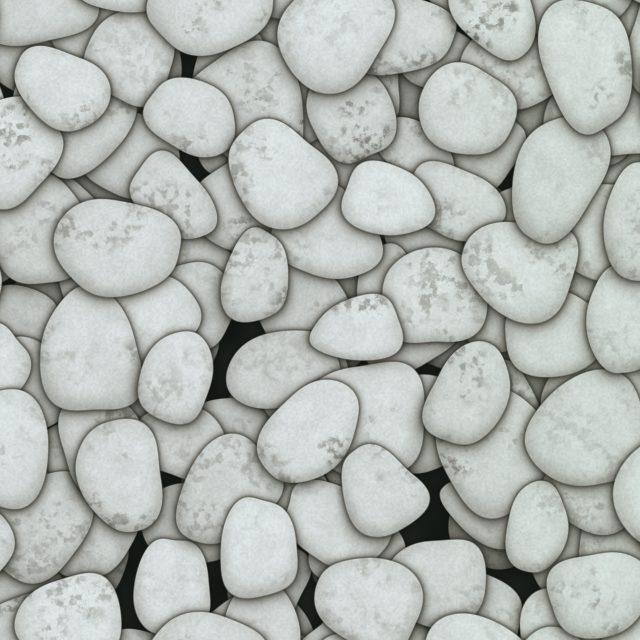
Reproduce this texture procedurally as a WebGL 2 fragment shader.

```glsl
#version 300 es
precision highp float;
// A bed of smooth pale pebbles, heaped in five staggered layers.
// Each layer is a jittered grid of rounded stones painted bottom to top;
// every stone darkens what lies beneath it, and one ramp colours the tone.

uniform vec2 u_resolution;
out vec4 outColor;

const float CELL = 0.19;
const vec2 LIGHT = vec2(0.24, 0.97);

vec3 hash3(vec2 p) {
    vec3 h = fract(vec3(p.xyx) * vec3(0.1031, 0.1030, 0.0973));
    h += dot(h, h.yzx + 33.33);
    return fract((h.xxy + h.yzz) * h.zyx);
}

mat2 rotation(float a) {
    float c = cos(a), s = sin(a);
    return mat2(c, s, -s, c);
}

float valueNoise(vec2 p) {
    vec2 i = floor(p), f = fract(p);
    f = f * f * (3.0 - 2.0 * f);
    float low = mix(hash3(i).x, hash3(i + vec2(1, 0)).x, f.x);
    float high = mix(hash3(i + vec2(0, 1)).x, hash3(i + vec2(1, 1)).x, f.x);
    return mix(low, high, f.y);
}

float fbm(vec2 p) {
    float sum = 0.0, amp = 0.53;
    for (int i = 0; i < 4; i++) {
        sum += amp * valueNoise(p);
        p = rotation(0.6) * p * 2.05 + 7.3;
        amp *= 0.5;
    }
    return sum;
}

// Radial field of a rounded, slightly egg-shaped stone: 1 on its outline.
float stoneField(vec2 p, vec2 axes, vec3 rnd) {
    vec2 q = p / axes;
    q.y *= 1.0 + 0.5 * (rnd.x - 0.5) * q.x;
    float n = mix(2.0, 2.7, rnd.y);
    float f = pow(pow(abs(q.x), n) + pow(abs(q.y), n), 1.0 / n);
    float a = atan(q.y, q.x + 1e-5);
    float wobble = 0.045 * cos(3.0 * a + 6.28 * rnd.z) + 0.018 * cos(5.0 * a + 19.0 * rnd.x);
    return max(f / (1.0 + wobble), 0.001);
}

// Mineral stains, soft mottling and fine grain, as an offset of the tone.
float surfaceTone(vec2 p, vec2 seed, float stain) {
    vec2 s = p + seed;
    float patches = smoothstep(0.46, 0.72, fbm(s * 18.0));
    float flecks = smoothstep(0.42, 0.72, fbm(s * 105.0 + 31.0));
    float mottle = fbm(s * 40.0 + 11.0) - 0.5;
    float grain = valueNoise(s * 330.0) - 0.5;
    return 0.09 * mottle + 0.06 * grain - patches * flecks * mix(0.08, 0.34, stain * stain);
}

// Soft light from above: a flat bright top rolling off to a darker lower rim.
float domeTone(float f, float facing) {
    float rim = smoothstep(0.5, 1.08, f);
    return 0.02 * facing * f - rim * rim * (0.14 - 0.10 * facing);
}

// Paints one layer of stones over the tone beneath it.
float paintLayer(float tone, vec2 uv, float layer, vec2 shift, vec2 sizes, float base, float edge) {
    mat2 tilt = rotation(0.43);
    vec2 grid = tilt * uv / CELL + shift;
    vec2 home = floor(grid);
    for (int y = -1; y <= 1; y++)
    for (int x = -1; x <= 1; x++) {
        vec2 id = home + vec2(x, y);
        vec3 place = hash3(id + 57.0 * layer + 11.0);
        vec3 form = hash3(id + 83.0 * layer + 205.0);
        vec3 look = hash3(id + 39.0 * layer + 411.0);

        vec2 center = id + 0.5 + 0.4 * (place.xy - 0.5);
        vec2 p = ((grid - center) * CELL) * tilt;
        float major = mix(sizes.x, sizes.y, place.z);
        vec2 axes = major * vec2(1.0, mix(0.64, 0.94, look.x));
        float f = stoneField(rotation(6.28 * look.y) * p, axes, form);
        float dist = length(p) * (1.0 - 1.0 / f);
        float facing = dot(p, LIGHT) / max(length(p), 1e-4);

        // Contact shadow: a narrow dark crease, wider on the lower side
        float reach = mix(0.0085, 0.0035, 0.5 + 0.5 * facing);
        tone *= 1.0 - 0.72 * exp(-max(dist, 0.0) / reach);

        if (dist < edge) {
            float stone = base + 0.06 * (look.z - 0.5) + domeTone(f, facing);
            stone += surfaceTone(p, 3.0 * form.xy + 2.0 * layer, form.z);
            tone = mix(tone, stone, smoothstep(edge, -edge, dist));
        }
    }
    return tone;
}

// Green-black shadows through warm greys to a cool off-white.
vec3 stoneRamp(float t) {
    t = clamp(t, 0.0, 1.06);
    vec3 color = mix(vec3(0.06, 0.08, 0.07), vec3(0.83, 0.855, 0.85), t);
    return color - vec3(0.0, 0.08, 0.16) * t * (1.0 - t);
}

void main() {
    vec2 uv = gl_FragCoord.xy / u_resolution.y;
    float edge = max(0.0016, 0.8 / u_resolution.y);
    float tone = 0.08 * valueNoise(uv * 25.0);
    tone = paintLayer(tone, uv, 5.0, vec2(0.25, 0.75), vec2(0.060, 0.085), 0.70, edge);
    tone = paintLayer(tone, uv, 1.0, vec2(0.5, 0.0), vec2(0.066, 0.086), 0.92, edge);
    tone = paintLayer(tone, uv, 2.0, vec2(0.0, 0.5), vec2(0.064, 0.084), 0.95, edge);
    tone = paintLayer(tone, uv, 3.0, vec2(0.5, 0.5), vec2(0.072, 0.104), 0.985, edge);
    tone = paintLayer(tone, uv, 4.0, vec2(0.0, 0.0), vec2(0.070, 0.106), 1.00, edge);
    vec3 greenCast = mix(vec3(1.0), vec3(0.985, 1.0, 0.98), smoothstep(0.5, 1.0, uv.x));
    outColor = vec4(stoneRamp(tone) * greenCast, 1.0);
}
```
